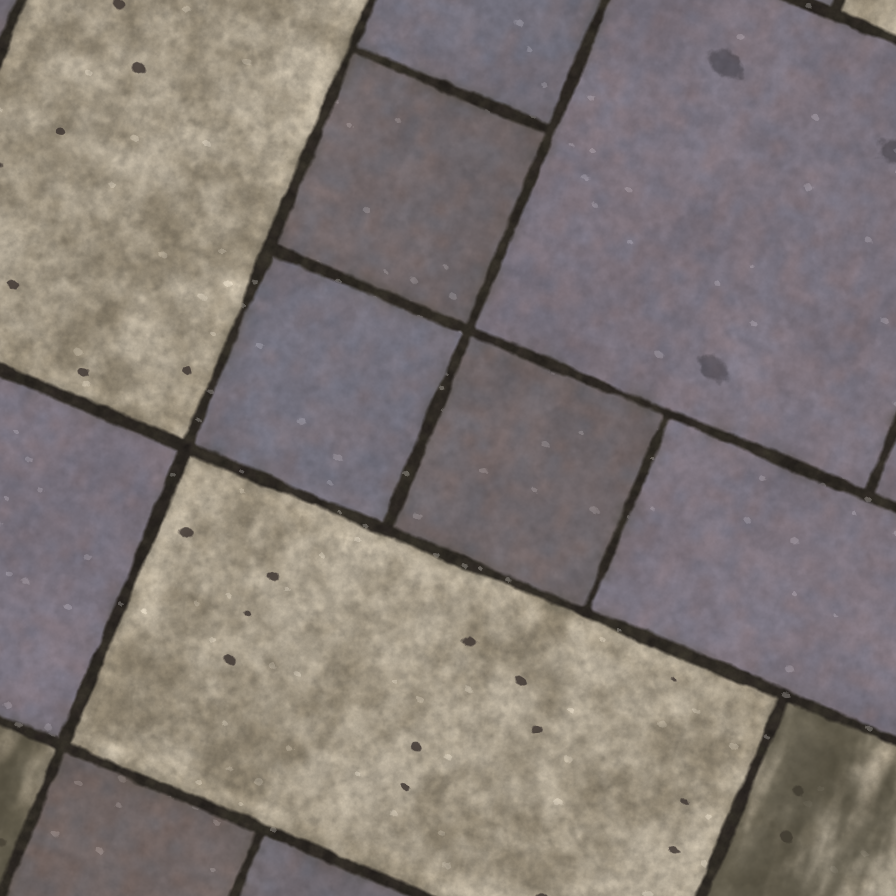
Give the GLSL for this texture, as a WebGL 2 fragment shader.

```glsl
#version 300 es
precision highp float;
uniform vec2 u_resolution;
out vec4 fragColor;

const float MODULE = 0.241;              // side of a small square, in canvas units
const float TILT = 0.393;                // rotation of the paving
const vec2 CROSSING = vec2(0.208, 0.501); // main meeting point of the joints
const float JOINT = 0.020;               // half width of a joint, in modules
const float WOBBLE = 0.026;              // roughness of the slab edges
const float CORNER = 0.035;
const float GRAIN = 0.17;
const vec3 PLUM = vec3(0.485, 0.453, 0.490);
const vec3 BLUE_GREY = vec3(0.455, 0.437, 0.475);
const vec3 BROWN_GREY = vec3(0.435, 0.402, 0.410);
const vec3 SAND_DARK = vec3(0.520, 0.480, 0.410);
const vec3 SAND_LIGHT = vec3(0.705, 0.665, 0.595);
const vec3 SOIL = vec3(0.175, 0.150, 0.140);
const vec3 MOSS = vec3(0.255, 0.240, 0.190);

struct Slab { vec2 low; vec2 size; float sandy; float worn; };

float hash(vec2 p) {
  uvec2 q = uvec2(ivec2(floor(p)));
  uint h = q.x * 1597334677u ^ q.y * 3812015801u;
  h = (h ^ (h >> 15)) * 2246822519u;
  h = (h ^ (h >> 13)) * 3266489917u;
  return float((h ^ (h >> 16)) >> 8) / 16777216.0;
}

float noise(vec2 p) {
  vec2 i = floor(p), f = fract(p);
  f = f * f * (3.0 - 2.0 * f);
  return mix(mix(hash(i), hash(i + vec2(1, 0)), f.x),
             mix(hash(i + vec2(0, 1)), hash(i + vec2(1, 1)), f.x), f.y);
}

float fbm(vec2 p) {
  float sum = 0.0, weight = 0.5;
  for (int i = 0; i < 4; i++) {
    sum += weight * noise(p);
    p = mat2(1.6, 1.2, -1.2, 1.6) * p + 17.0;
    weight *= 0.5;
  }
  return sum / 0.9375;
}

// Irregular spots, at most one in each cell
float spots(vec2 p, float cell, float density, float radius) {
  vec2 q = p / cell, id = floor(q);
  vec2 centre = 0.3 + 0.4 * vec2(hash(id + 31.0), hash(id + 57.0));
  float r = radius * (0.55 + 0.45 * hash(id + 83.0));
  float d = length((fract(q) - centre) * vec2(0.8, 1.15));
  d += radius * 0.9 * (fbm(q * 7.0) - 0.5);
  return step(hash(id + 11.0), density) * (1.0 - smoothstep(r * 0.6, r, d));
}

// Modular layout of squares, double squares and long sandy slabs
Slab slabAt(vec2 p) {
  Slab s = Slab(floor(p), vec2(1), 0.0, 0.0);
  if (p.x < 0.0) {
    s.size = vec2(1.5, p.y > 0.0 ? 3.0 : 1.5);
    s.low = floor(p / s.size) * s.size;
    s.worn = step(p.y, -1.5);
    s.sandy = max(s.worn, step(0.0, p.y) * step(-1.5, p.x));
  } else if (p.y < -1.5) {
    s.low.y = -2.5;
  } else if (p.y < 0.0) {
    s.size = vec2(3, 1.5);
    s.low = floor(p / s.size) * s.size;
    s.sandy = 1.0;
    s.worn = step(3.0, p.x);
  } else if (p.y < 1.0 && p.x > 2.0) {
    s.size = vec2(2, 1);
    s.low = vec2(2, 0);
  } else if (p.x > 1.0 && p.y > 1.0) {
    if (p.y < 3.0) {
      s.size = vec2(2);
      s.low = 1.0 + 2.0 * floor((p - 1.0) / 2.0);
    } else s.sandy = step(2.0, p.x);
  }
  return s;
}

void main() {
  vec2 uv = gl_FragCoord.xy / u_resolution;
  float c = cos(TILT), n = sin(TILT);
  vec2 p = mat2(c, n, -n, c) * (uv - CROSSING) / MODULE;
  float pixel = 1.0 / (min(u_resolution.x, u_resolution.y) * MODULE);
  Slab s = slabAt(p);

  // Distance inward from the rough slab edge
  vec2 q = abs(p - s.low - 0.5 * s.size) - 0.5 * s.size + CORNER;
  float inside = CORNER - length(max(q, 0.0)) - min(max(q.x, q.y), 0.0);
  float edge = inside + WOBBLE * (fbm(p * 13.0) - 0.5);

  // Stone body
  float cloud = fbm(p * 2.3 + s.low * 5.0), mottle = fbm(p * 9.0 + 40.0);
  float grain = fbm(p * 27.0) - 0.5;
  float small = step(s.size.x, 1.0);
  float odd = mod(s.low.x + s.low.y, 2.0) * small;
  vec3 grey = mix(mix(PLUM, BLUE_GREY, small), BROWN_GREY, odd);
  grey *= 0.99 + 0.16 * (cloud - 0.5) + 0.12 * (mottle - 0.5);
  grey += vec3(0.03, 0.0, -0.02) * (noise(p * 15.0) - 0.5);
  vec3 sand = mix(SAND_DARK, SAND_LIGHT, smoothstep(0.22, 0.72, 0.5 * (cloud + mottle)));
  vec3 color = mix(grey, sand, s.sandy) * (1.0 + grain * GRAIN * (1.0 + s.sandy));

  // Stains on grey stone, pits on sandy stone, pale flecks on both
  float stain = spots(p + 0.2, 0.42, 0.13, 0.20) * (1.0 - small) * (1.0 - s.sandy);
  float pit = spots(p, 0.24, 0.17, 0.14) * s.sandy;
  float fleck = spots(p + 5.0, 0.11, 0.10, 0.20);
  color *= 1.0 - 0.25 * stain;
  color = mix(color, SOIL * 1.3, 0.8 * pit);
  color += 0.09 * fleck;

  // Worn slabs carry dark streaks
  float streak = fbm(p * vec2(5.0, 1.8) + 9.0);
  float band = 1.0 - smoothstep(0.05, 0.55, p.x - s.low.x);
  float dirt = smoothstep(0.38, 0.68, streak + 0.22 * band) * s.worn;
  color = mix(color, MOSS, 0.72 * dirt);

  // Grime beside the joints, with a paler rim on sandy stone
  color *= 1.0 + 0.09 * s.sandy * exp(-pow((edge - 0.08) / 0.05, 2.0));
  float grime = exp(-max(edge, 0.0) / 0.035) * smoothstep(0.25, 0.75, fbm(p * 8.0 + 70.0));
  color = mix(color, MOSS, 0.65 * grime);

  // Soil in the joints, of uneven width
  float width = JOINT * (0.55 + 0.8 * noise(p * 3.0 + 23.0));
  float joint = 1.0 - smoothstep(width - pixel, width + pixel + 0.012, edge);
  vec3 soil = mix(SOIL, MOSS, 0.8 * fbm(p * 18.0)) * (0.85 + 0.5 * grain);
  soil += 0.2 * spots(p + 2.0, 0.07, 0.12, 0.25);
  color = mix(color, soil, joint);
  fragColor = vec4(color, 1.0);
}
```
